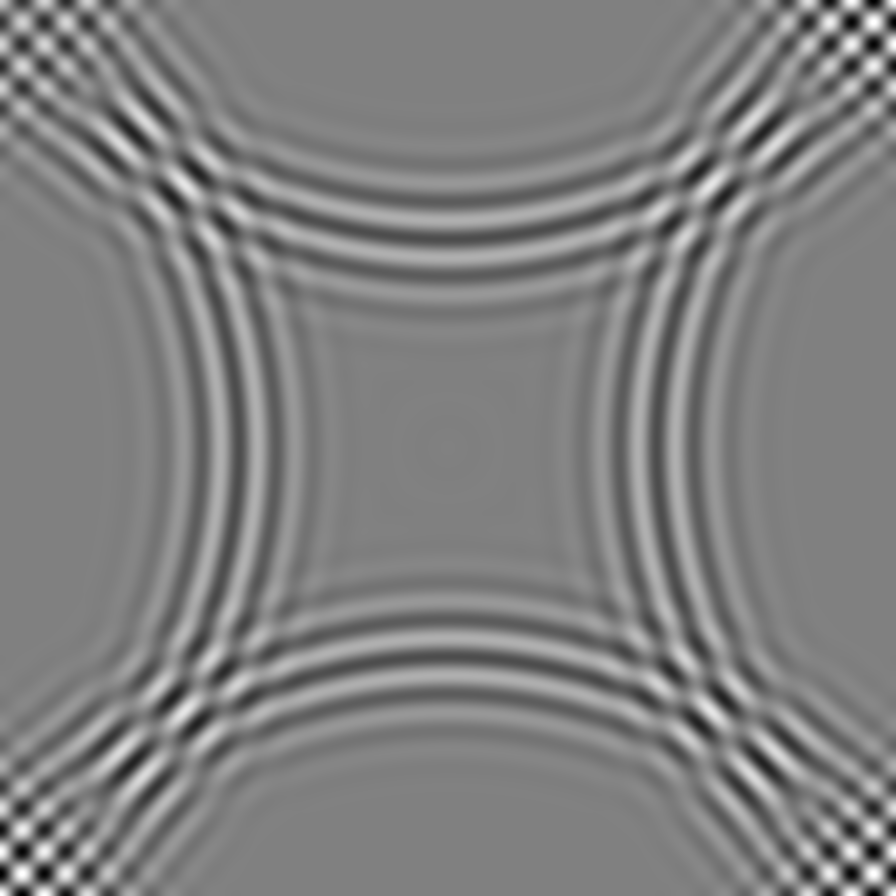
Write a three.js fragment shader that draws this background.

```glsl
// Grey interference pattern of ring wave packets that spread from a grid of centres.
varying vec2 vUv;

// One ring packet: fringes tighten and fall behind towards the diagonals.
float ringPacket(vec2 offset) {
  float radius = length(offset);
  float diagonal = 2.0 * offset.x * offset.y / max(radius * radius, 1e-4);
  diagonal *= diagonal;
  float wavelength = 0.0423 - 0.0068 * diagonal;
  float trough = 0.767 - 0.0425 * diagonal;
  float spread = (radius - 0.767 + 0.014 * diagonal) / 0.05;
  float envelope = exp(-0.5 * spread * spread);
  return -envelope * cos(6.28319 * (radius - trough) / wavelength);
}

void main() {
  vec2 position = vUv - 0.5;

  // Sum the central ring and its eight neighbours, one canvas apart.
  float wave = 0.0;
  for (int row = -1; row <= 1; row++) {
    for (int column = -1; column <= 1; column++) {
      wave += ringPacket(position - vec2(float(column), float(row)));
    }
  }

  // The upper left corner is calmer than the others.
  vec2 calmCorner = vUv - vec2(0.0, 1.0);
  wave *= 1.0 - 0.45 * exp(-dot(calmCorner, calmCorner) * 110.0);

  // Very faint ripples left around the middle.
  float radius = length(position);
  float ripple = 0.003 * cos(105.0 * radius) * exp(-radius * radius * 40.0);

  float grey = clamp(0.502 + 0.2 * wave + ripple, 0.0, 1.0);
  gl_FragColor = vec4(vec3(grey), 1.0);
}
```
